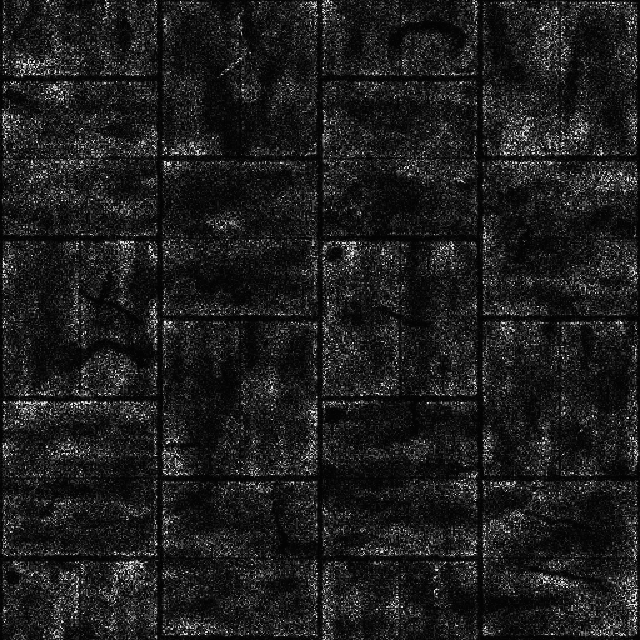
A three.js fragment shader for this texture map:

```glsl
varying vec2 vUv;

const float BLOCKS = 4.0;         // blocks across and down
const float ROW_SHIFT = 0.01;     // joint offset, in blocks
const float GRAIN_CELLS = 512.0;  // speckles across the canvas
const float GRAIN_LEVEL = 0.094;
const float GRAIN_POWER = 0.95;
const float BASE_LEVEL = 0.010;
const float JOINT_HALF = 0.017;   // joint half width, in blocks
const float RIM_OFFSET = 0.029;
const float RIM_WIDTH = 0.007;
const float CLOUD_CONTRAST = 3.2;
const float STREAK_CONTRAST = 1.3;
const float EDGE_WEAR = 0.85;
const int MARKS = 3;              // possible scratches per block

float hash(vec2 p) {
  vec3 q = fract(p.xyx * 0.1031);
  q += dot(q, q.yzx + 33.33);
  return fract((q.x + q.y) * q.z);
}

// Value noise that wraps after "period" cells
float noise(vec2 p, float period) {
  vec2 i = floor(p), f = fract(p);
  f = f * f * (3.0 - 2.0 * f);
  vec2 a = mod(i, period), b = mod(i + 1.0, period);
  return mix(mix(hash(a), hash(vec2(b.x, a.y)), f.x),
             mix(hash(vec2(a.x, b.y)), hash(b), f.x), f.y);
}

float clouds(vec2 uv) {
  float sum = 0.0, weight = 0.4, cells = 20.0;
  for (int i = 0; i < 4; i++) {
    sum += weight * noise(uv * cells, cells);
    weight *= 0.72;
    cells *= 2.0;
  }
  return sum / 1.045;
}

float localNoise(vec2 p, vec2 seed) {
  return noise(p + seed * 37.0, 1024.0);
}

float segment(vec2 p, vec2 a, vec2 b) {
  vec2 d = b - a;
  return length(p - a - d * clamp(dot(p - a, d) / dot(d, d), 0.0, 1.0));
}

// One below the given distance, falling smoothly to zero
float inside(float d, float radius, float soft) {
  return 1.0 - smoothstep(radius - soft, radius + soft, d);
}

void main() {
  // Basket layout: alternate columns slide by half a block
  vec2 g = vec2(vUv.x, 1.0 - vUv.y) * BLOCKS;
  float col = floor(g.x);
  g.y += ROW_SHIFT + 0.5 * (1.0 - mod(col, 2.0));
  vec2 id = vec2(col, mod(floor(g.y), BLOCKS));
  vec2 p = fract(g);
  bool lying = mod(id.y, 2.0) > 0.5;
  vec2 brick = lying ? p.yx : p;  // x across the pair, y along it
  float rough = noise(vUv * 128.0, 128.0);
  float patchy = noise(vUv * 40.0 + 0.5, 40.0);

  // Broad mottling and streaks along the bricks
  float density = exp(CLOUD_CONTRAST * (clouds(vUv) - 0.5));
  float streak = localNoise(brick * vec2(17.0, 2.5), id + 1.0);
  density *= exp(STREAK_CONTRAST * (streak - 0.5));
  float stain = localNoise(brick * vec2(9.0, 4.0), id + 7.0) + 0.25 * (rough - 0.5);
  density *= 1.0 - 0.65 * smoothstep(0.66, 0.82, stain);
  density *= mix(0.85, 1.15, hash(id + 5.0));

  // Worn block edges
  vec2 border = min(p, 1.0 - p);
  float edge = min(border.x, border.y);
  density *= 1.0 + EDGE_WEAR * exp(-edge / 0.06) * (0.4 + 1.2 * patchy);

  // Seam between the two bricks of a block
  float seam = abs(brick.x - 0.5 + 0.008 * (rough - 0.5));
  density *= 1.0 + (lying ? 0.2 : 0.5) * inside(seam, 0.03, 0.015);
  density *= 1.0 - 0.7 * inside(seam, 0.007, 0.005);

  // Dark corner chips on some blocks
  vec2 warp = 0.05 * (vec2(rough, patchy) - 0.5);
  float chipped = step(mod(id.y - id.x, 4.0), 1.5) * step(mod(id.x, 2.0), 0.5);
  float chip = length((p - vec2(0.09, 0.11) + warp) * vec2(1.0, 1.5));
  density *= 1.0 - 0.85 * chipped * inside(chip, 0.06, 0.015);

  // Pale spall under a dark arc on some standing pairs
  float spalled = step(abs(mod(id.x + id.y, 4.0) - 2.0), 0.5) * step(mod(id.x, 2.0), 0.5);
  float spall = length((p - vec2(0.68, 0.78) + warp) * vec2(1.0, 1.7));
  density = mix(density, 1.7, 0.75 * spalled * inside(spall, 0.11, 0.03));
  float arc = abs(spall - 0.20) + 0.15 * smoothstep(0.78, 0.9, p.y);
  density *= 1.0 - 0.85 * spalled * inside(arc, 0.045, 0.02);

  // Scattered cracks and bright scratches
  for (int i = 0; i < MARKS; i++) {
    vec2 seed = id * 11.0 + float(i) * 53.0 + 3.0;
    vec2 start = 0.15 + 0.7 * vec2(hash(seed), hash(seed + 1.7));
    float angle = 6.283 * hash(seed + 4.1);
    vec2 end = start + (0.15 + 0.3 * hash(seed + 6.3)) * vec2(cos(angle), sin(angle));
    float d = segment(p + warp, start, end);
    float kind = hash(seed + 9.2);
    density *= 1.0 - 0.85 * step(kind, 0.35) * inside(d, 0.018, 0.010);
    density += 3.0 * step(0.84, kind) * inside(d, 0.009, 0.006) * smoothstep(0.3, 0.6, rough);
  }

  // Dark joints with broken bright rims
  float wobble = 0.008 * (rough - 0.5);
  float rim = inside(abs(edge + wobble - RIM_OFFSET), RIM_WIDTH, 0.004);
  density += 1.5 * rim * smoothstep(0.35, 0.75, patchy);
  density *= 1.0 - 0.88 * inside(edge + wobble, JOINT_HALF, 0.006);

  // Exponential speckle
  float speck = hash(floor(vUv * GRAIN_CELLS) + 17.0);
  float grain = pow(-log(max(1.0 - speck, 0.001)), GRAIN_POWER);
  gl_FragColor = vec4(vec3(min(BASE_LEVEL + GRAIN_LEVEL * density * grain, 0.9)), 1.0);
}
```
